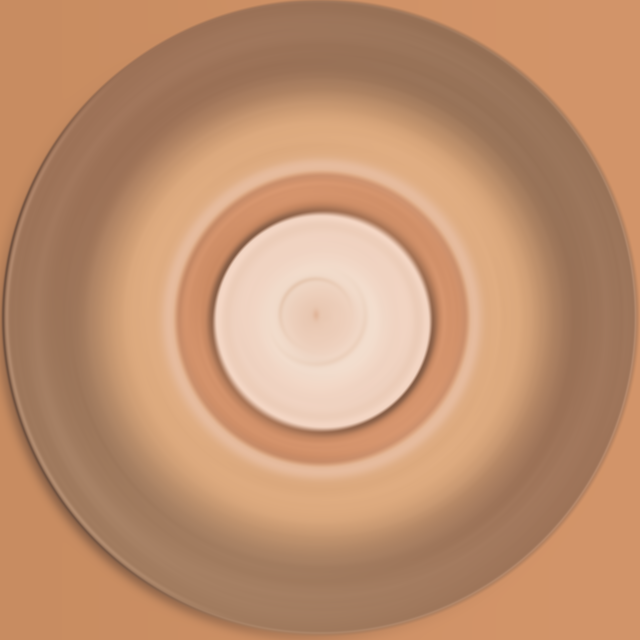
Write a three.js fragment shader that draws this background.

```glsl
// Concentric spun discs in clay and cream tones, like a softly lit turned dish.
// Each layer is a slightly off-centre circle with its own edge softness;
// angle-periodic value noise adds the fine circular streaks.
varying vec2 vUv;

const float TAU = 6.2831853;

// Layer centres and radii
const vec2 DISH_CENTER = vec2(0.500, 0.504);
const vec2 BOWL_CENTER = vec2(0.506, 0.502);
const vec2 RING_CENTER = vec2(0.503, 0.502);
const vec2 CORE_CENTER = vec2(0.504, 0.4975);
const vec2 SWIRL_CENTER = vec2(0.494, 0.508);
const float DISH_RADIUS = 0.496;
const float BOWL_RADIUS = 0.349;
const float RING_RADIUS = 0.228;
const float CORE_RADIUS = 0.170;
const float SWIRL_RADIUS = 0.062;

// Palette
const vec3 CLAY_LEFT = vec3(0.785, 0.550, 0.380);
const vec3 CLAY_RIGHT = vec3(0.825, 0.580, 0.410);
const vec3 BROWN = vec3(0.590, 0.445, 0.340);
const vec3 BROWN_LIGHT = vec3(0.645, 0.495, 0.380);
const vec3 BROWN_RED = vec3(0.610, 0.440, 0.335);
const vec3 TAN = vec3(0.870, 0.670, 0.500);
const vec3 BLUSH = vec3(0.905, 0.740, 0.630);
const vec3 TERRACOTTA = vec3(0.825, 0.570, 0.415);
const vec3 SHADOW = vec3(0.380, 0.270, 0.210);
const vec3 PINK = vec3(0.940, 0.825, 0.755);
const vec3 CREAM = vec3(0.950, 0.875, 0.815);
const vec3 SWIRL_TAN = vec3(0.870, 0.720, 0.610);

const float STREAK_STRENGTH = 0.030;

float hash(vec2 p) {
  vec3 q = fract(p.xyx * 0.1031);
  q += dot(q, q.yzx + 33.33);
  return fract((q.x + q.y) * q.z);
}

// Value noise along radius and angle, wrapping after the given sectors
float ringNoise(float radial, float turn, float sectors) {
  vec2 p = vec2(radial, fract(turn) * sectors);
  vec2 cell = floor(p);
  vec2 f = p - cell;
  f = f * f * (3.0 - 2.0 * f);
  float next = mod(cell.y + 1.0, sectors);
  float low = mix(hash(cell), hash(cell + vec2(1.0, 0.0)), f.x);
  float high = mix(hash(vec2(cell.x, next)), hash(vec2(cell.x + 1.0, next)), f.x);
  return mix(low, high, f.y);
}

// Sum of coarse to fine streaks, centred on zero
float streaks(float r, float turn) {
  float sum = 0.0;
  float weight = 0.5;
  float frequency = 45.0;
  for (int i = 0; i < 3; i++) {
    sum += weight * (ringNoise(r * frequency, turn + 0.13 * float(i), 7.0) - 0.5);
    frequency *= 2.1;
    weight *= 0.7;
  }
  return sum;
}

float band(float x, float center, float width) {
  float d = (x - center) / width;
  return exp(-d * d);
}

float inside(float r, float radius, float softness) {
  return 1.0 - smoothstep(radius - softness, radius + softness, r);
}

// Strength of light facing a given angle, from 0 to 1
float facing(float angle, float target) {
  return 0.5 + 0.5 * cos(angle - target);
}

void main() {
  vec2 fromDish = vUv - DISH_CENTER;
  float angle = atan(fromDish.y, fromDish.x);
  float turn = angle / TAU;
  float rDish = length(fromDish);
  float rBowl = length(vUv - BOWL_CENTER);
  float rRing = length(vUv - RING_CENTER);
  float rCore = length(vUv - CORE_CENTER);
  float grain = streaks(rRing, turn);

  // Backdrop with a soft shadow beneath the lower left rim
  vec3 color = mix(CLAY_LEFT, CLAY_RIGHT, smoothstep(0.0, 0.9, vUv.x));
  float lowerLeft = pow(facing(angle, -2.45), 5.0);
  color = mix(color, SHADOW, 0.55 * lowerLeft * band(rDish, DISH_RADIUS, 0.013));

  // Brown outer dish, varied around its circumference
  float sheen = 0.5 + 0.5 * cos(2.0 * (angle + 0.75));
  vec3 dish = mix(BROWN, BROWN_RED, sheen);
  dish = mix(dish, BROWN_LIGHT, 0.8 * pow(facing(angle, -2.0), 3.0));
  dish += 0.018 * band(rDish, 0.45, 0.025);
  dish += STREAK_STRENGTH * grain;
  float rimSoftness = mix(0.006, 0.002, facing(angle, 2.9));
  color = mix(color, dish, inside(rDish, DISH_RADIUS, rimSoftness));

  // Rim: dark line to the left, pale line to the right
  float rimDark = smoothstep(0.68, 0.98, facing(angle, 3.35));
  color = mix(color, SHADOW, 0.75 * rimDark * band(rDish, DISH_RADIUS - 0.001, 0.0025));
  color += 0.07 * rimDark * band(rDish, DISH_RADIUS - 0.007, 0.003);
  color += 0.06 * facing(angle, -0.4) * band(rDish, DISH_RADIUS - 0.003, 0.002);

  // Tan bowl melting into the brown
  vec3 bowl = TAN + STREAK_STRENGTH * grain;
  bowl -= 0.025 * smoothstep(0.28, 0.34, rBowl);
  color = mix(color, bowl, inside(rBowl, BOWL_RADIUS, 0.050));

  // Blush halo and terracotta ring
  color = mix(color, BLUSH, 0.9 * band(rRing, 0.239, 0.013));
  vec3 ring = TERRACOTTA + 2.0 * STREAK_STRENGTH * grain;
  ring -= 0.030 * smoothstep(0.195, 0.175, rRing);
  ring -= vec3(0.035, 0.015, 0.0) * band(rRing, 0.224, 0.007);
  color = mix(color, ring, inside(rRing, RING_RADIUS, 0.006));

  // Core shadow: crisp on one diagonal, wide and faint on the other
  float crisp = 0.5 + 0.5 * cos(2.0 * (angle - 2.5));
  float shadowWidth = mix(0.011, 0.007, crisp);
  float shadowAmount = mix(0.35, 0.68, crisp);
  color = mix(color, SHADOW, shadowAmount * band(rCore, CORE_RADIUS + 0.002, shadowWidth));

  // Pale core with cream and peach rings
  vec3 core = mix(PINK, CREAM, 0.8 * band(rCore, 0.075, 0.025));
  core = mix(core, SWIRL_TAN, 0.22 * band(rCore, 0.149, 0.009));
  core += 0.015 * band(rCore, 0.162, 0.005);
  core += 0.6 * STREAK_STRENGTH * grain;

  // Inner swirl: two offset arcs around a small tan dot
  vec2 fromSwirl = vUv - SWIRL_CENTER;
  float rSwirl = length(fromSwirl);
  float swirlAngle = atan(fromSwirl.y, fromSwirl.x);
  float upperArc = pow(facing(swirlAngle, 2.2), 1.5);
  float lowerArc = pow(facing(swirlAngle, -0.9), 1.5);
  core = mix(core, SWIRL_TAN, 0.20 * inside(rSwirl, SWIRL_RADIUS, 0.025));
  core = mix(core, SWIRL_TAN, 0.50 * upperArc * band(rSwirl, 0.056, 0.004));
  core = mix(core, SWIRL_TAN, 0.30 * lowerArc * band(rSwirl, 0.077, 0.005));
  core = mix(core, SWIRL_TAN, 0.30 * band(rSwirl, 0.0, 0.026));
  core = mix(core, TERRACOTTA, 0.30 * band(length(fromSwirl * vec2(1.4, 0.8)), 0.0, 0.007));

  float coreSoftness = mix(0.007, 0.003, crisp);
  color = mix(color, core, inside(rCore, CORE_RADIUS - 0.001, coreSoftness));

  gl_FragColor = vec4(clamp(color, 0.0, 1.0), 1.0);
}
```
